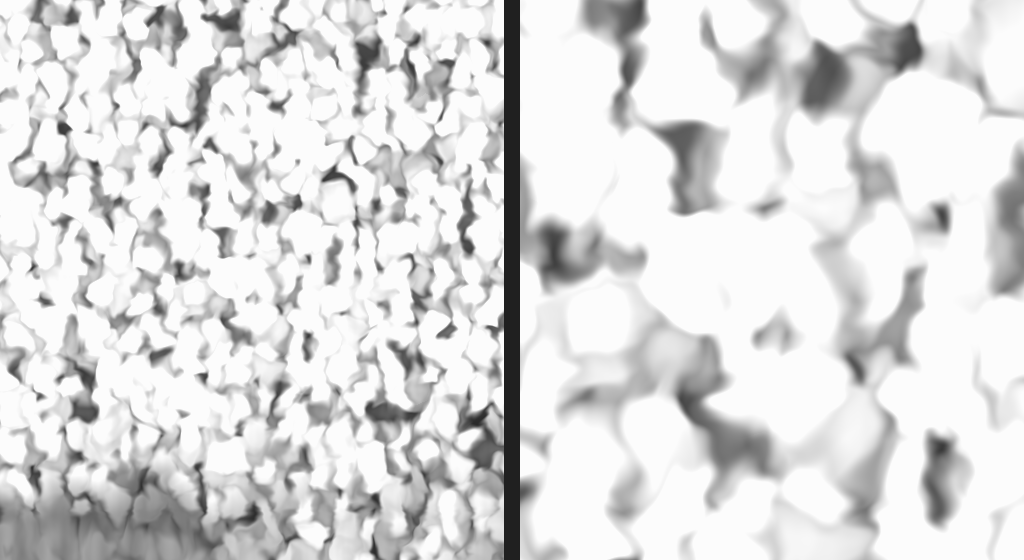
Left: the whole. Right: its middle third, enlarged.
A Shadertoy shader for this texture:

```glsl
// Pale crushed mineral grains packed over dark pores, like a grey micrograph.
// Five layers of ragged, mostly upright grains are painted from dim to bright,
// each with a soft contact shadow; the foot is dimmer, smeared and seamed.

vec4 hash4(vec2 p) {
    vec4 h = fract(p.xyxy * vec4(0.1031, 0.1030, 0.0973, 0.1099));
    h += dot(h, h.wzxy + 33.33);
    return fract((h.xxyz + h.yzzw) * h.zywx);
}

float gradientDot(vec2 cell, vec2 offset) {
    float angle = 6.2832 * hash4(cell + 71.0).x;
    return dot(vec2(cos(angle), sin(angle)), offset);
}

float gradientNoise(vec2 p) {
    vec2 i = floor(p), f = p - i;
    vec2 u = f * f * f * (f * (f * 6.0 - 15.0) + 10.0);
    float low = mix(gradientDot(i, f), gradientDot(i + vec2(1, 0), f - vec2(1, 0)), u.x);
    float high = mix(gradientDot(i + vec2(0, 1), f - vec2(0, 1)),
                     gradientDot(i + 1.0, f - 1.0), u.x);
    return 1.4 * mix(low, high, u.y);
}

// Paints one layer of scattered grains over the given shade.
float paintGrains(float shade, vec2 p, float freq, float tone, float seed, float ragged) {
    vec2 g = p * freq + seed * 17.3;
    vec2 home = floor(g);
    for (int j = -1; j <= 1; j++)
    for (int i = -1; i <= 1; i++) {
        vec2 cell = home + vec2(i, j);
        vec4 place = hash4(cell + seed * 31.0);
        vec4 look = hash4(cell + seed * 53.0 + 9.0);
        if (place.z > 0.76) continue;

        // Rounded block, leaning a little off the vertical
        vec2 q = g - cell - 0.1 - 0.8 * place.xy;
        float lean = (place.w - 0.5) * 1.1;
        q = mat2(cos(lean), sin(lean), -sin(lean), cos(lean)) * q;
        vec2 radius = vec2(0.22 + 0.24 * look.x, 0.36 + 0.32 * look.y);
        q /= radius;
        q.x += 0.25 * (look.w - 0.5) * q.y;
        vec2 a = pow(abs(q) + 0.001, vec2(2.5));
        float dist = (pow(a.x + a.y, 0.4) - 1.0 + ragged) * radius.x / freq;

        float body = 1.0 - smoothstep(-0.0065, 0.006, dist);
        float shadow = 1.0 - smoothstep(0.0, 0.016, dist);
        float face = tone + 0.22 * (look.z - 0.5) + 0.04 * q.y - 0.03 * q.x;
        shade = mix(shade * (1.0 - 0.09 * shadow), face, body);
    }
    return shade;
}

void mainImage(out vec4 fragColor, in vec2 fragCoord) {
    vec2 uv = fragCoord / iResolution.y;
    vec2 p = uv;
    float leftSide = 1.0 - smoothstep(0.22, 0.62, uv.x);

    // Scan seam near the foot: stretched below, faintly jittered around it
    float seam = 0.085;
    p.y += 0.35 * leftSide * max(seam - p.y, 0.0);
    p.x += 0.004 * gradientNoise(vec2(uv.y * 130.0, 3.7)) * exp(-130.0 * abs(uv.y - seam));

    // Ragged outlines from two scales of warp
    p += 0.012 * vec2(gradientNoise(p * 20.0), gradientNoise(p * 20.0 + 40.0));
    p += 0.005 * vec2(gradientNoise(p * 60.0 + 11.0), gradientNoise(p * 60.0 + 90.0));
    float ragged = 0.26 * gradientNoise(p * 40.0 + 5.0);

    // Dark pores, then grains with mixed sizes, dim to bright
    float foot = 1.0 - smoothstep(0.08, 0.4, uv.y + 0.07 * gradientNoise(uv * 5.0));
    float shade = 0.4 + 0.2 * gradientNoise(p * 14.0) - 0.08 * foot;
    for (int k = 0; k < 5; k++) {
        float layer = float(k);
        float freq = 9.0 + 4.0 * mod(2.0 * layer, 5.0);
        float tone = 0.65 + 0.14 * layer - 0.055 * foot * layer;
        shade = paintGrains(shade, p, freq, tone, layer + 1.0, ragged);
    }

    // Fine vertical grooves and cloudy mottling
    shade += 0.015 * gradientNoise(vec2(uv.x * 100.0, uv.y * 9.0));
    shade += 0.03 * gradientNoise(p * 28.0 + 60.0);
    shade += 0.07 * gradientNoise(uv * 6.0 + 23.0);

    // Dim band along the foot, strongest at the left
    float band = 1.0 - smoothstep(0.08, 0.17, uv.y + 0.05 * gradientNoise(uv * 9.0));
    shade *= 1.0 - band * (0.04 + 0.34 * leftSide);
    float smear = 0.62 + 0.14 * gradientNoise(vec2(uv.x * 40.0, uv.y * 6.0));
    shade = mix(shade, smear, 0.6 * leftSide * (1.0 - smoothstep(0.03, seam, uv.y)));

    fragColor = vec4(vec3(clamp(shade, 0.15, 0.99)), 1.0);
}
```
